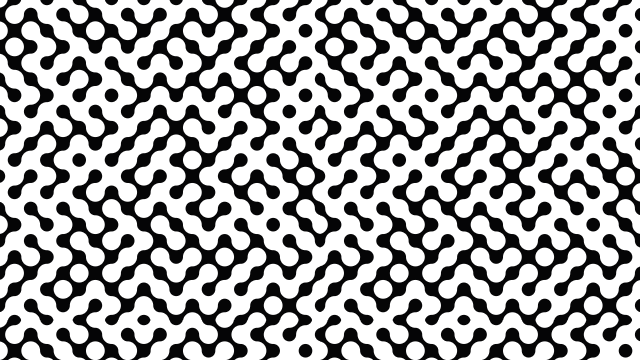
This pattern is drawn by a Shadertoy shader. Its source:

```glsl
// Two-tone Truchet labyrinth: dots on a checkered lattice, randomly joined along diagonals.

const vec3 INK = vec3(0.018, 0.018, 0.022);
const vec3 PAPER = vec3(1.0);

const float PATCH_SIZE = 0.889;      // side of the repeating patch, in canvas heights
const float CELLS_PER_PATCH = 19.8;  // slightly under 20, so the seams trim their cells
const float DOT_RADIUS = 0.42;       // ink dot radius, in cells
const float LINK_CHANCE = 0.51;      // share of cells whose ink dots are joined

// Random value from 0 to 1 for an integer cell.
float hash(vec2 cell) {
    vec3 p = fract(vec3(cell.xyx) * vec3(0.1031, 0.1030, 0.0973));
    p += dot(p, p.yzx + 33.33);
    return fract((p.x + p.y) * p.z);
}

// Distance to the nearer of two points.
float nearest(vec2 p, vec2 a, vec2 b) {
    return min(distance(p, a), distance(p, b));
}

// Signed distance to the ink in one cell, with ink dots at (0,0) and (1,1).
float cellInk(vec2 p, float radius, bool linked) {
    float inkDot = nearest(p, vec2(0.0), vec2(1.0)) - radius;
    float paperDot = nearest(p, vec2(1.0, 0.0), vec2(0.0, 1.0)) - (1.0 - radius);
    return linked ? -paperDot : inkDot;
}

// Signed distance to the ink over the whole lattice, in cells.
float labyrinth(vec2 p, float radius, float chance) {
    vec2 cell = floor(p);
    vec2 local = p - cell;
    // Mirror every other cell so that dots meet across the edges.
    if (mod(cell.x + cell.y, 2.0) < 0.5) local.x = 1.0 - local.x;
    return cellInk(local, radius, hash(cell + 7.0) < chance);
}

// Lattice position inside a repeating patch, centred on a lattice point.
vec2 patchCoord(vec2 p, float size, float cells) {
    return (fract(p / size) - 0.5) * cells + 10.0;
}

void mainImage(out vec4 fragColor, in vec2 fragCoord) {
    // Canvas heights, measured from the top left.
    vec2 p = vec2(fragCoord.x, iResolution.y - fragCoord.y) / iResolution.y;

    vec2 lattice = patchCoord(p, PATCH_SIZE, CELLS_PER_PATCH);
    float d = labyrinth(lattice, DOT_RADIUS, LINK_CHANCE);

    // Soften the edge over one pixel.
    float pixel = CELLS_PER_PATCH / (PATCH_SIZE * iResolution.y);
    float paper = clamp(d / pixel + 0.5, 0.0, 1.0);
    fragColor = vec4(mix(INK, PAPER, paper), 1.0);
}
```
